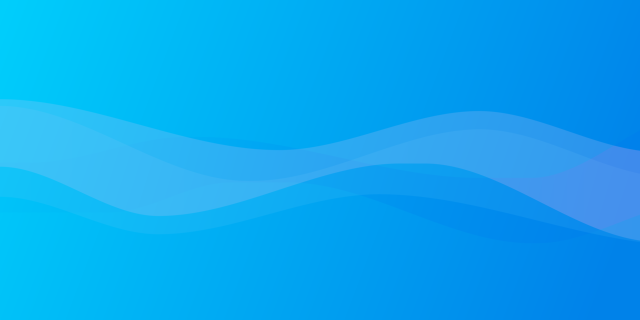
Give the GLSL for this background, as a Shadertoy shader.

```glsl
const vec3 CYAN = vec3(0.0, 0.81, 0.985);
const vec3 AZURE = vec3(0.0, 0.51, 0.915);
const vec3 DEEP_BLUE = vec3(0.0, 0.46, 0.93);
const vec3 PALE_BLUE = vec3(0.35, 0.77, 0.97);
const vec3 MIST = vec3(0.86, 0.77, 0.96);
const vec3 VIOLET = vec3(0.62, 0.48, 0.91);

// Eased step: ramp holds start x, end x and height change.
float rise(float x, vec3 ramp) {
    return ramp.z * smoothstep(ramp.x, ramp.y, x);
}

// Smooth curve made of three eased steps.
float wave(float x, float base, vec3 a, vec3 b, vec3 c) {
    return base + rise(x, a) + rise(x, b) + rise(x, c);
}

// Coverage of the area under a curve.
float below(float y, float height, float soft) {
    return smoothstep(-soft, soft, height - y);
}

// Coverage between two curves.
float band(float y, float top, float bottom, float soft) {
    return below(y, top, soft) * (1.0 - below(y, bottom, soft));
}

void mainImage(out vec4 fragColor, in vec2 fragCoord) {
    vec2 p = fragCoord / iResolution.xy * vec2(2.0, 1.0);
    float soft = 0.75 / iResolution.y;

    // Diagonal backdrop
    float slope = 0.45 * p.x + 0.17 * (1.0 - p.y);
    vec3 color = mix(CYAN, AZURE, clamp(slope, 0.0, 1.0));

    // Deep ribbon, growing stronger to the right
    float deepTop = wave(p.x, 0.492, vec3(0.1, 0.58, 0.08),
        vec3(0.62, 1.5, -0.128), vec3(1.66, 2.2, 0.216));
    float deepBottom = wave(p.x, 0.336, vec3(0.34, 0.72, 0.094),
        vec3(0.9, 1.66, -0.19), vec3(1.68, 2.2, 0.133));
    float deep = band(p.y, deepTop, deepBottom, soft);
    color = mix(color, DEEP_BLUE, deep * mix(0.04, 0.22, smoothstep(0.2, 1.6, p.x)));

    // Pale lower ribbon
    float paleTop = wave(p.x, 0.669, vec3(0.0, 0.77, -0.234),
        vec3(0.79, 1.5, 0.161), vec3(1.5, 2.1, -0.15));
    float paleBottom = wave(p.x, 0.385, vec3(0.0, 0.495, -0.117),
        vec3(0.495, 1.185, 0.125), vec3(1.185, 2.16, -0.161));
    float pale = band(p.y, paleTop, paleBottom, soft);
    color = mix(color, PALE_BLUE, pale * mix(0.2, 0.12, 0.5 * p.x));

    // Misty main ribbon
    float mistTop = wave(p.x, 0.69, vec3(0.0, 0.872, -0.159),
        vec3(0.872, 1.497, 0.122), vec3(1.497, 2.06, -0.128));
    float mistBottom = wave(p.x, 0.479, vec3(0.0, 0.495, -0.154),
        vec3(0.495, 1.25, 0.164), vec3(1.328, 2.057, -0.245));
    float mist = band(p.y, mistTop, mistBottom, soft);
    color = mix(color, MIST, 0.2 * mist);

    // Violet glow where the deep and misty ribbons cross
    color = mix(color, VIOLET, 0.16 * mist * deep * smoothstep(1.2, 1.95, p.x));

    fragColor = vec4(color, 1.0);
}
```
